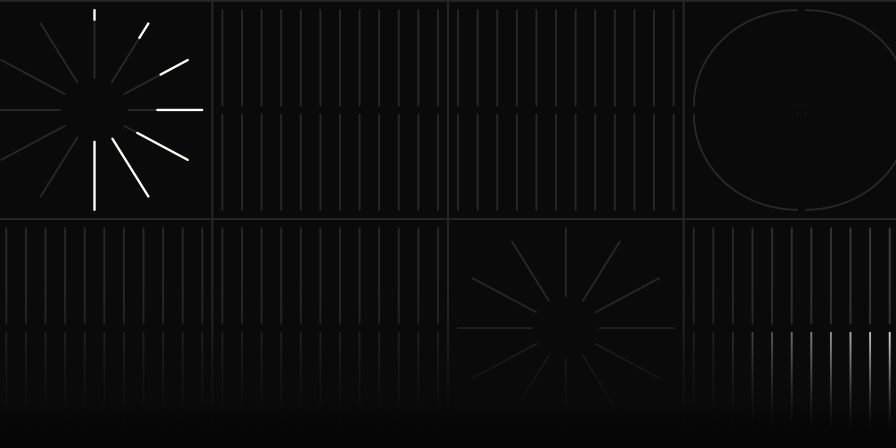
Write a WebGL 1 fragment shader that draws this background.

```glsl
precision highp float;
// Dark grid of tiles holding thin bars, spoked stars and a broken ring, fading out at the bottom.

uniform vec2 u_resolution;

const float CANVAS_HEIGHT = 384.0;           // layout units per canvas height
const vec2 GRID_ORIGIN = vec2(-20.0, 0.75);
const vec2 TILE = vec2(202.0, 187.0);
const vec2 RADII = vec2(92.2, 85.5);         // half size of a tile's motif
const float GAP = 4.0;                       // half gap between motif parts
const float BAR_PITCH = 16.8;
const float SPOKE_STEP = 0.5235988;
const float SPOKE_START = 0.32;
const float LINE_WIDTH = 1.6;

const vec3 BACKGROUND = vec3(0.039);
const vec3 FLOOR_SHADE = vec3(0.02, 0.018, 0.018);
const vec3 LINE_COLOR = vec3(0.155);
const vec3 LIGHT_COLOR = vec3(1.0, 0.99, 0.97);

// Smooth coverage of a stroke at distance d from its centre line.
float stroke(float d, float width, float pixel) {
  return clamp((0.5 * width - d) / pixel + 0.5, 0.0, 1.0);
}

float segmentDistance(vec2 p, vec2 a, vec2 b) {
  vec2 along = b - a;
  float t = clamp(dot(p - a, along) / dot(along, along), 0.0, 1.0);
  return length(p - a - along * t);
}

// Clockwise number of the nearest spoke, with 0 at the top.
float spokeIndex(vec2 q) {
  vec2 e = q / RADII;
  return mod(floor(atan(e.x, -e.y) / SPOKE_STEP + 0.5), 12.0);
}

float spokeDistance(vec2 q, float index, float start) {
  float angle = index * SPOKE_STEP;
  vec2 tip = vec2(sin(angle), -cos(angle)) * RADII;
  return segmentDistance(q, tip * start, tip);
}

// Two rows of evenly spaced upright bars.
float barDistance(vec2 q) {
  float column = clamp(floor(q.x / BAR_PITCH), -6.0, 5.0) + 0.5;
  float y = abs(q.y);
  return length(vec2(q.x - column * BAR_PITCH, y - clamp(y, GAP, RADII.y)));
}

// Four quarter arcs with small gaps between them.
float ringDistance(vec2 q) {
  vec2 r = RADII - GAP;
  vec2 s = abs(q) - GAP;
  vec2 e = max(s, 0.0) / r;
  float arc = abs(length(e) - 1.0) * length(e) / max(length(e / r), 0.0001);
  return max(arc, -min(s.x, s.y));
}

// Distance to the nearest tile border.
float gridDistance(vec2 p) {
  vec2 d = abs(fract((p - GRID_ORIGIN) / TILE + 0.5) - 0.5) * TILE;
  return min(d.x, d.y);
}

bool isTile(vec2 id, vec2 wanted) {
  return distance(id, wanted) < 0.5;
}

void main() {
  float pixel = CANVAS_HEIGHT / u_resolution.y;
  vec2 p = vec2(gl_FragCoord.x, u_resolution.y - gl_FragCoord.y) * pixel;
  vec2 id = floor((p - GRID_ORIGIN) / TILE);
  vec2 q = p - GRID_ORIGIN - (id + 0.5) * TILE;

  float lines = stroke(gridDistance(p), LINE_WIDTH, pixel);
  float motif = 0.0;
  float light = 0.0;
  bool litStar = isTile(id, vec2(0.0));

  if (litStar || isTile(id, vec2(2.0, 1.0))) {
    float spoke = spokeIndex(q);
    motif = stroke(spokeDistance(q, spoke, SPOKE_START), LINE_WIDTH, pixel);
    // Light grows inward along the spokes, clockwise from top to bottom.
    if (litStar && spoke < 6.5) {
      float start = clamp(0.96 - 0.125 * spoke, SPOKE_START, 0.905);
      light = stroke(spokeDistance(q, spoke, start), 2.0, pixel);
    }
  } else if (isTile(id, vec2(3.0, 0.0))) {
    motif = stroke(ringDistance(q), LINE_WIDTH, pixel);
  } else if (id.y > -0.5 && id.y < 1.5) {
    motif = stroke(barDistance(q), LINE_WIDTH, pixel);
    // The last tile's lower bars brighten to the right.
    if (isTile(id, vec2(3.0, 1.0))) {
      float ramp = clamp((q.x + 67.0) / 143.0, 0.0, 1.0);
      light = motif * ramp * (q.y > 0.0 ? 1.1 : 0.1);
    }
  }

  float fade = 1.0 - smoothstep(240.0, 374.0, p.y);
  vec3 color = mix(BACKGROUND, FLOOR_SHADE, smoothstep(335.0, 384.0, p.y));
  color = mix(color, LINE_COLOR, max(lines, motif) * fade);
  color = mix(color, LIGHT_COLOR, clamp(light * fade, 0.0, 1.0));
  gl_FragColor = vec4(color, 1.0);
}
```
